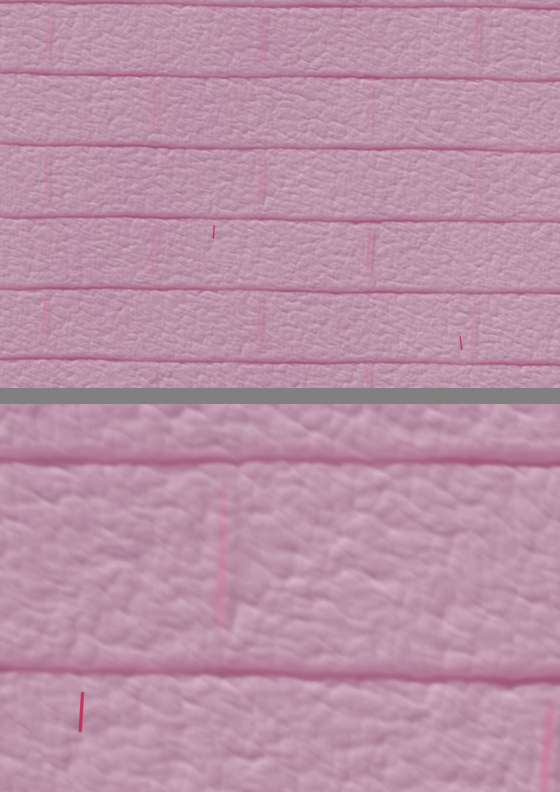
Top: the whole. Bottom: its middle third, enlarged.
Reproduce this texture procedurally as a Shadertoy shader.

```glsl
// Painted pink brick wall: running bond, soft mortar grooves and stippled paint.

float hash(vec2 p) {
    p = fract(p * vec2(0.1031, 0.1137));
    p += dot(p, p.yx + 33.33);
    return fract((p.x + p.y) * p.x * 17.0);
}

// Smooth cellular noise: a soft minimum of the distances to scattered points
float cells(vec2 p) {
    vec2 cell = floor(p), f = fract(p);
    float sum = 0.0;
    for (int j = -1; j <= 1; j++)
        for (int i = -1; i <= 1; i++) {
            vec2 o = vec2(i, j), id = cell + o + 200.0;
            vec2 d = o + vec2(hash(id), hash(id + 57.0)) - f;
            sum += exp(-9.0 * dot(d, d));
        }
    return -log(sum + 0.001) / 9.0;
}

// Layered sines, roughly -1 to 1
float waves(vec2 p) {
    return 0.5 * sin(p.x * 4.1 + 1.7 * sin(p.y * 3.3))
         + 0.3 * sin(p.x * 9.7 - p.y * 7.9 + 1.3)
         + 0.2 * sin(p.x * 23.0 + p.y * 17.0 + 4.0);
}

// Height of the stippled paint
float relief(vec2 p) {
    p += 0.006 * vec2(waves(p.yx * 6.0), waves(p * 7.0 + 3.0));
    p.y += 0.3 * p.x;
    return -0.65 * cells(p * vec2(38.0, 58.0)) - 0.35 * cells(p * vec2(85.0, 110.0) + 9.0);
}

float bell(float x, float width) {
    return exp(-x * x / (width * width));
}

void mainImage(out vec4 fragColor, in vec2 fragCoord) {
    vec2 p = fragCoord / iResolution.y;
    float height = relief(p);
    float slope = height - relief(p + vec2(-0.003, 0.005));

    // Paint, with broad drifts of tone and light falling from above
    float tone = 0.5 + 0.5 * waves(p * 0.9 + 2.0);
    vec3 color = mix(vec3(0.728, 0.568, 0.658), vec3(0.75, 0.598, 0.675), tone);
    color += slope * vec3(0.23, 0.28, 0.25);
    color += 0.012 * (hash(floor(p * 350.0)) - 0.5);

    // Courses count downward and tilt slightly to the right
    float course = (1.0 - p.y - 0.006 - 0.011 * p.x) / 0.1837;
    course += 0.022 * waves(vec2(p.x * 1.6, floor(course + 0.5) * 2.3)) + 0.035 * (height + 0.15);
    float row = floor(course), across = fract(course);

    // Upright joints: pink seam beside a grey shadow, each worn differently
    float brick = (p.x - 0.117) / 0.553 - 0.5 * mod(row, 2.0);
    brick += 0.018 * (hash(vec2(row + 9.0, 4.0)) - 0.5);
    vec2 joint = vec2(floor(brick + 0.5), row) + 20.0;
    float side = (brick - floor(brick + 0.5)) * 0.553;
    side += 0.003 * waves(vec2(p.y * 6.0, joint.x)) + 0.01 * (across - 0.5);
    float span = smoothstep(0.04, 0.2, across) * (1.0 - smoothstep(0.65, 0.92, across));
    float wear = 0.75 + 0.25 * waves(p.yx * 9.0);
    float seam = bell(side, 0.0045) * span * wear * mix(0.2, 0.8, hash(joint));
    float shade = bell(side - 0.012, 0.005) * span * mix(0.1, 0.5, hash(joint + 31.0));
    color = mix(color, vec3(0.64, 0.46, 0.56), shade);
    color = mix(color, vec3(0.83, 0.44, 0.60), seam);

    // Level joints: pink bevel, dark crease and a pale lip underneath
    float level = floor(course + 0.5);
    float below = (course - level) * 0.1837;
    float strength = 0.75 + 0.25 * waves(vec2(p.x * 2.3, level * 1.7));
    float bevel = smoothstep(-0.019, -0.003, below) * (1.0 - smoothstep(0.001, 0.006, below));
    float crease = bell(below, 0.0035) * strength;
    color += 0.022 * bell(below - 0.011, 0.006);
    color = mix(color, vec3(0.69, 0.42, 0.56), 0.8 * bevel * strength);
    color = mix(color, vec3(0.58, 0.29, 0.43), 0.7 * crease);

    // Two small red scratches
    for (int i = 0; i < 2; i++) {
        float n = float(i);
        vec2 q = p - vec2(0.551, 0.402) - n * vec2(0.637, -0.286);
        q.x += mix(-0.06, 0.14, n) * q.y;
        float d = length(vec2(q.x, max(abs(q.y) - 0.016, 0.0)));
        float blur = 1.0 / iResolution.y;
        float scratch = 1.0 - smoothstep(0.0012 - 0.5 * blur, 0.0012 + blur, d);
        color = mix(color, vec3(0.78, 0.12, 0.30), 0.8 * scratch);
    }

    fragColor = vec4(clamp(color, 0.0, 1.0), 1.0);
}
```
